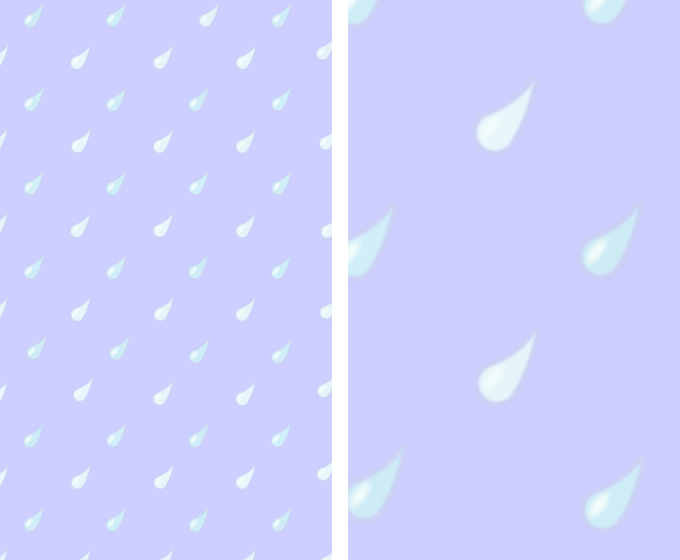
Left: the whole. Right: its middle third, enlarged.
Reproduce this pattern procedurally as a Shadertoy shader.

```glsl
// Staggered rows of glossy slanted raindrops on a flat lavender ground.

#define UNITS 768.0                   // design units per canvas height
#define PITCH vec2(113.3, 57.65)      // column and row spacing
#define FIRST vec2(45.5, 21.0)        // first drop, from the top left
#define STAGGER 48.5                  // left shift of odd rows
#define BODY_RADIUS 8.3
#define TAIL_BOW 1.7                  // sideways bend of the tail
#define SOFTNESS 1.2                  // edge blur
#define GROUND vec3(0.80, 0.81, 1.00)
#define HALO vec3(0.80, 0.82, 0.96)
#define BLUE_DROP vec3(0.81, 0.93, 0.97)
#define PALE_DROP vec3(0.90, 0.96, 0.98)
#define SHINE vec3(0.96, 0.99, 0.985)

const vec2 BODY = vec2(-4.3, -7.0);   // centre of the round end
const vec2 TIP = vec2(13.2, 15.8);    // point of the tail

vec2 hash22(vec2 p) {
    vec3 q = fract(p.xyx * vec3(0.1031, 0.1030, 0.0973));
    q += dot(q, q.yzx + 33.33);
    return fract((q.xx + q.yz) * q.zy);
}

// Distance to a teardrop swept by shrinking discs along a bent axis
float dropDistance(vec2 p) {
    vec2 axis = TIP - BODY;
    vec2 side = normalize(vec2(axis.y, -axis.x));
    float d = 1e3;
    for (int i = 0; i <= 24; i++) {
        float t = float(i) / 24.0;
        vec2 centre = BODY + axis * t + side * TAIL_BOW * 4.0 * t * (1.0 - t);
        d = min(d, length(p - centre) - BODY_RADIUS * pow(1.0 - t, 1.15));
    }
    return d;
}

// Bright streak along the upper left flank
float shineMask(vec2 p) {
    vec2 along = normalize(TIP - BODY);
    vec2 q = p - BODY - vec2(-2.0, 2.2);
    vec2 r = vec2(dot(q, along) / 8.5, dot(q, vec2(along.y, -along.x)) / 3.8);
    return 1.0 - smoothstep(0.25, 1.15, length(r));
}

// Hand-placed unevenness: x to the right, y down
vec2 placement(vec2 id, vec2 home, float odd, float stray) {
    vec2 shift = (hash22(id + 17.0) - 0.5) * 1.4;
    // a loose cluster nudged up and right
    float cluster = 1.0 - smoothstep(78.0, 85.0, distance(home, vec2(110.0, 515.0)));
    shift += cluster * vec2(4.0, -5.0);
    // the right edge column drifts from row to row
    float drift = cos(6.2832 * (id.y - 0.2) / 10.0);
    float edge = odd * step(3.5, id.x);
    shift += edge * vec2(-3.5 * drift, -6.0 - 7.0 * drift);
    return shift + vec2(14.5 * stray, 0.0);
}

void mainImage(out vec4 fragColor, in vec2 fragCoord) {
    float pixel = UNITS / iResolution.y;
    vec2 page = vec2(fragCoord.x, iResolution.y - fragCoord.y) * pixel;

    // Staggered cell holding this point
    float row = floor((page.y - FIRST.y) / PITCH.y + 0.5);
    float odd = mod(row, 2.0);
    float startX = FIRST.x - STAGGER * odd;
    float column = floor((page.x - startX) / PITCH.x + 0.5);
    column += odd * 1.0 - odd;
    vec2 id = vec2(column + odd * 0.0, row);
    vec2 home = vec2(startX, FIRST.y) + id * PITCH;

    // One pale drop strays in the top row
    float stray = step(abs(id.x - 2.0) + abs(id.y), 0.5);
    vec2 p = page - home - placement(id, home, odd, stray);
    p.y = -p.y;

    // Halo, body and shine
    float d = dropDistance(p);
    float soft = max(SOFTNESS, 0.8 * pixel);
    vec3 tint = mix(BLUE_DROP, PALE_DROP, max(odd, stray));
    tint += (hash22(id).x - 0.5) * 0.015;
    tint = mix(tint, SHINE, 0.9 * shineMask(p));

    vec3 color = mix(GROUND, HALO, 0.9 * (1.0 - smoothstep(1.0, 4.0, d)));
    color = mix(color, tint, 1.0 - smoothstep(-soft, soft, d));
    fragColor = vec4(color, 1.0);
}
```
